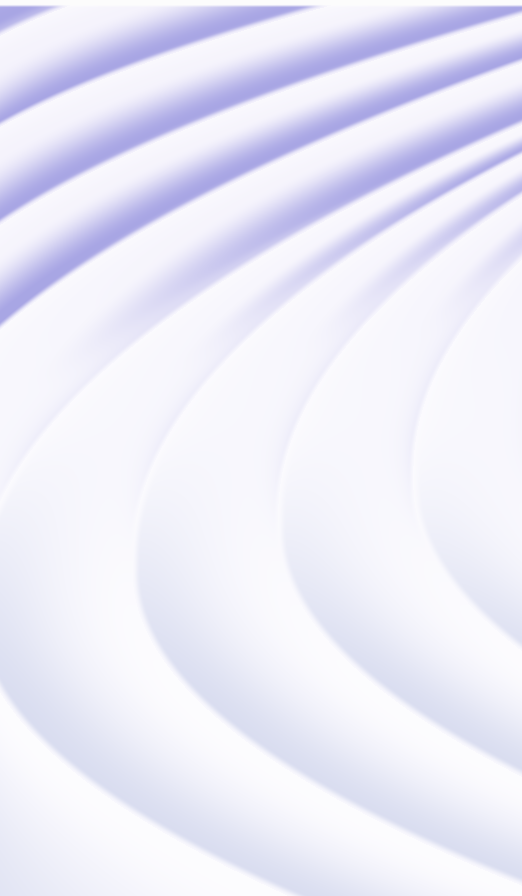
Give the GLSL for this background, as a Shadertoy shader.

```glsl
// Nested, softly lit white folds sweeping in parabolic arcs with lavender shadows.

// Crease n at height y (measured down from the top): x position and slope.
vec2 crease(float n, float y) {
    if (n < 0.0) {
        // Outer folds: each one is flatter and meets the left side higher up
        float m = -n;
        float bend = 0.98 * pow(1.6, m);
        float reach = 0.437 - 0.072 * m;
        float leftY = 0.85 - 0.222 * m + 0.0067 * m * m;
        float rise = max(leftY + reach - y, 0.0);
        return vec2(bend * (rise * rise - reach * reach), 2.0 * bend * rise);
    }
    // Inner folds: a gentle upper arm and a tighter lower arm
    vec2 tip = vec2(-0.045 + 0.309 * n - 0.010 * n * n, 1.155 - 0.083 * n);
    float rise = max(tip.y - y, 0.0);
    float fall = max(y - tip.y - 0.027, 0.0);
    return vec2(tip.x + 1.25 * rise * rise + 2.05 * fall * fall,
                2.5 * rise + 4.1 * fall);
}

void mainImage(out vec4 fragColor, in vec2 fragCoord) {
    vec2 p = fragCoord / iResolution.xy;
    p.y = (1.0 - p.y) * 1.722;

    // Find the two creases that bound this fold
    vec2 outer = vec2(-0.5, 1.0);
    vec2 inner = vec2(2.0, 1.0);
    float index = 4.0;
    for (int i = -4; i <= 4; i++) {
        vec2 c = crease(float(i), p.y);
        if (c.x > p.x) {
            inner = c;
            index = float(i);
            break;
        }
        outer = c;
    }
    float across = (p.x - outer.x) / max(inner.x - outer.x, 0.001);
    float outerDist = (p.x - outer.x) / sqrt(1.0 + outer.y * outer.y);
    float innerDist = (inner.x - p.x) / sqrt(1.0 + inner.y * inner.y);

    // Upper shadow deepens toward the inner crease and fades down the canvas
    float level = p.y + index * (index < 0.0 ? 0.29 : 0.034);
    float strength = 1.0 - smoothstep(0.29, 0.76, level);
    float peak = mix(0.75, 0.88, strength);
    float shadow = smoothstep(mix(0.5, 0.28, strength), peak, across);
    shadow *= 1.0 - 0.4 * smoothstep(peak, 1.0, across);
    shadow *= strength * smoothstep(0.0, 0.012, innerDist);

    // Faint line where a fold turns over
    float turn = smoothstep(0.4, 0.65, p.y) * (1.0 - smoothstep(0.8, 1.08, p.y));
    float line = 0.2 * turn * exp(-innerDist * 55.0) * smoothstep(0.0, 0.01, innerDist);

    // Lower shade starts at the outer crease and softens inward
    float low = smoothstep(0.8, 1.38, p.y);
    float shade = low * (1.0 - smoothstep(0.0, 0.78, across));
    shade *= smoothstep(0.0, 0.016, outerDist);

    // Pale surface, with a bright crest along the outside of the lower creases
    vec3 color = mix(vec3(0.955, 0.947, 0.987), vec3(0.972, 0.97, 0.992),
                     smoothstep(0.3, 0.8, p.y));
    float crest = low * smoothstep(0.6, 0.95, across);
    crest += (1.0 - low) * 0.7 * exp(-outerDist * 30.0);
    color = mix(color, vec3(0.99, 0.988, 0.996), crest);
    color = mix(color, vec3(0.85, 0.865, 0.94), shade);
    color = mix(color, vec3(0.66, 0.65, 0.895), min(shadow + line, 1.0));

    // Thin white margin at the top
    color = mix(vec3(0.99), color, smoothstep(0.008, 0.015, p.y));
    fragColor = vec4(color, 1.0);
}
```
